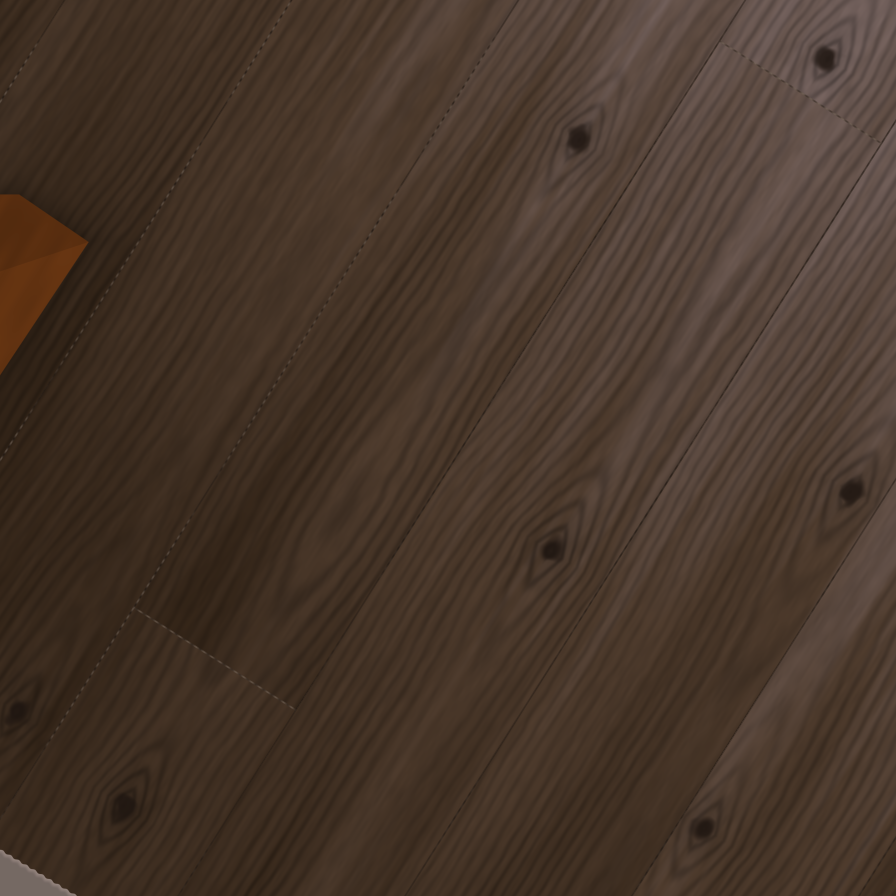
A Shadertoy shader for this texture:

```glsl
#define PLANK_WIDTH 0.214
#define PLANK_LENGTH 2.7
#define JOINT_STEP 0.884
#define SEAM_HALF_WIDTH 0.0009
#define FLECK_FREQUENCY 95.0
#define RING_FREQUENCY 82.0
#define RING_CONTRAST 0.19
#define STREAK_CONTRAST 0.27
#define KNOT_RADIUS 0.0105

const float PI = 3.14159;
const vec2 ACROSS = vec2(0.845, -0.535);
const vec2 ALONG = vec2(0.535, 0.845);
const vec3 WOOD_DARK = vec3(0.19, 0.135, 0.088);
const vec3 WOOD_MID = vec3(0.288, 0.218, 0.165);
const vec3 WOOD_LIGHT = vec3(0.43, 0.362, 0.345);
const vec3 KNOT_COLOR = vec3(0.12, 0.085, 0.065);
const vec3 SEAM_DARK = vec3(0.14, 0.105, 0.08);
const vec3 SEAM_PALE = vec3(0.44, 0.38, 0.33);
const vec3 ORANGE = vec3(0.38, 0.195, 0.065);
const vec3 PALE_GREY = vec3(0.46, 0.41, 0.39);

float hash(vec2 p) {
    vec3 q = fract(p.xyx * vec3(0.1031, 0.1030, 0.0973));
    q += dot(q, q.yzx + 33.33);
    return fract((q.x + q.y) * q.z);
}

float noise(vec2 p) {
    vec2 i = floor(p), f = fract(p);
    f = f * f * (3.0 - 2.0 * f);
    return mix(mix(hash(i), hash(i + vec2(1, 0)), f.x),
               mix(hash(i + vec2(0, 1)), hash(i + vec2(1, 1)), f.x), f.y);
}

// Knot centre: x as a fraction of the plank width, y along the plank
vec2 knotCentre(float row, float board) {
    float hop = round(0.9 * cos(PI / 3.0 * (row - 2.0)));
    float side = fract(0.65 + 0.068 * pow(abs(row - 2.35), 2.0) - 0.15 * abs(board));
    float along = 0.184 + 0.235 * (row - 1.0) + 0.64 * hop;
    return vec2(side, along + board * (0.765 - 0.135 * board));
}

// Light falls from the upper right and fades towards the left side
vec3 litWood(vec2 uv, float shade) {
    float light = 0.16 + 0.22 * uv.x + 0.11 * uv.y + 0.47 * uv.x * uv.y;
    light -= 0.22 * exp(-dot(uv - vec2(0.0, 0.4), uv - vec2(0.0, 0.4)) * 9.0);
    light = clamp(light + shade, 0.0, 1.0);
    return light < 0.5 ? mix(WOOD_DARK, WOOD_MID, light * 2.0)
                       : mix(WOOD_MID, WOOD_LIGHT, light * 2.0 - 1.0);
}

vec3 plankColor(vec2 uv, vec2 p, float row, float side, float board) {
    vec2 seed = vec2(row * 17.3 + 40.0, board * 9.7 + 60.0);
    vec2 centre = knotCentre(row, board);
    vec2 k = vec2((side - centre.x) * PLANK_WIDTH, p.y - centre.y);
    float near = exp(-dot(k, k * vec2(1.0, 0.4)) / 0.0016);

    // Growth rings close around the knot and run straight away from it
    float bend = 0.04 * k.y / (abs(k.y) + 0.06);
    float ring = mix(length(vec2(k.x, bend)), abs(k.x) + abs(bend), 0.5 * near);
    ring += 0.030 * noise(vec2(p.x * 4.0, p.y * 3.5) + seed) * (1.0 - 0.5 * near);
    ring += 0.005 * noise(p * vec2(28.0, 9.0) + seed);
    ring += 0.0018 * noise(p * vec2(60.0, 45.0));
    float line = 0.5 + 0.5 * sin(ring * 2.0 * PI * RING_FREQUENCY);
    float strength = 0.3 + 0.9 * noise(p * vec2(18.0, 3.0) + seed.yx) + 0.7 * near;

    // Broad bands, fine fibres and a paler heart
    float band = noise(p * vec2(17.0, 1.5) + seed) - 0.5;
    float fibre = noise(p * vec2(120.0, 5.0) + seed) - 0.5;
    float speck = noise(p * vec2(300.0, 60.0)) - 0.5;
    float heart = exp(-k.x * k.x / 0.0016);
    float shade = STREAK_CONTRAST * band + 0.17 * fibre + 0.10 * heart;
    shade += 0.06 * (hash(seed) - 0.5);
    vec3 color = litWood(uv, shade) * (1.0 + 0.08 * speck);
    color *= 1.05 - RING_CONTRAST * strength * line * line;

    // Dark knot with a ragged rim and a faint halo
    float ragged = 0.6 + 0.8 * noise(p * 95.0 + seed);
    float r = length(k * vec2(1.0, 0.8)) / (KNOT_RADIUS * ragged);
    color *= 1.0 - 0.12 * exp(-r * r / 8.0);
    return mix(color, KNOT_COLOR, 0.85 * smoothstep(1.5, 0.5, r));
}

float cover(float dist, float pixel) {
    return smoothstep(pixel, -pixel, dist);
}

void mainImage(out vec4 fragColor, in vec2 fragCoord) {
    float pixel = 0.75 / iResolution.y;
    vec2 uv = fragCoord / iResolution.y;
    vec2 p = vec2(dot(uv, ACROSS) + 0.535, dot(uv, ALONG));

    // Staggered plank layout
    float lane = (p.x - 0.061) / PLANK_WIDTH;
    float row = floor(lane), side = lane - row;
    float run = (p.y - 0.352 - JOINT_STEP * (row - 2.0)) / PLANK_LENGTH;
    float board = floor(run) + step(2.5, row);
    vec3 color = plankColor(uv, p, row, side, board);

    // Long seams: broken dark lines, dotted pale towards the left
    float seam = abs(lane - round(lane)) * PLANK_WIDTH;
    float wear = noise(vec2(p.y * 14.0, round(lane) * 7.0));
    float dash = 0.5 + 0.5 * sin(p.y * 2.0 * PI * FLECK_FREQUENCY);
    float pale = mix(0.8, 0.2, smoothstep(0.45, 0.65, p.x));
    float fleck = dash * pale * smoothstep(0.15, 0.5, wear);
    color = mix(color, mix(SEAM_DARK, SEAM_PALE, fleck),
                mix(0.4, 0.85, wear) * cover(seam - SEAM_HALF_WIDTH, pixel));

    // End joints: a dotted pale line
    float joint = abs(run - round(run)) * PLANK_LENGTH;
    float dots = 0.5 + 0.5 * sin(p.x * 2.0 * PI * FLECK_FREQUENCY);
    color = mix(color, mix(SEAM_DARK, SEAM_PALE, 0.25 + 0.75 * dots),
                0.65 * cover(joint - SEAM_HALF_WIDTH, pixel));

    // Orange block with two faces at the left border
    float block = max(dot(uv, vec2(0.564, 0.825)) - 0.658,
                      dot(uv, vec2(0.832, -0.553)) + 0.3213);
    block = max(block, uv.y - 0.783);
    color *= 1.0 - 0.2 * exp(-max(block, 0.0) * 70.0);
    float upper = cover(0.697 + 0.333 * uv.x - uv.y, pixel);
    vec3 face = ORANGE * mix(1.04, 0.92, upper);
    face *= 0.92 + 0.16 * noise(p * vec2(90.0, 14.0));
    color = mix(color, face, cover(block, pixel));

    // Pale strip in the lower left corner
    float strip = dot(uv, vec2(0.518, 0.856)) - 0.0445;
    strip += 0.0008 * sin(dot(uv, vec2(0.856, -0.518)) * 600.0);
    vec3 grey = PALE_GREY * (1.0 + 0.25 * smoothstep(-0.006, 0.0, strip));
    color = mix(color, grey, cover(strip, pixel));

    fragColor = vec4(color, 1.0);
}
```
